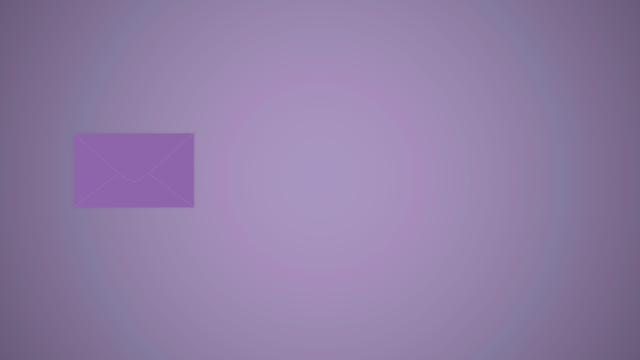
Reproduce this background procedurally as a Shadertoy shader.

```glsl
// A muted violet backdrop with a soft central glow, faint concentric tint bands
// and a flat envelope at the left. The glow is a Gaussian falloff per channel;
// the envelope is a box distance with folds drawn as thin dashed curves.

const vec3 GLOW_COLOR = vec3(0.658, 0.582, 0.752);
const vec3 GLOW_FALLOFF = vec3(0.450, 0.475, 0.440);
const vec2 GLOW_CENTER = vec2(0.0, 0.005);
const vec3 PINK_TINT = vec3(0.014, -0.012, 0.004);
const vec3 BLUE_TINT = vec3(-0.014, 0.008, 0.008);
const float BAND_COUNT = 19.0;
const float BAND_STRENGTH = 0.003;

const vec3 PAPER_COLOR = vec3(0.555, 0.396, 0.668);
const vec3 FOLD_COLOR = vec3(0.635, 0.475, 0.715);
const vec2 PAPER_CENTER = vec2(-0.5174, 0.0266);
const vec2 PAPER_HALF = vec2(0.168, 0.103);
const float FLAP_SLOPE = 0.905;
const float FLAP_ROUNDING = 0.020;
const float SEAM_SLOPE = 0.75;
const float FOLD_WIDTH = 0.0011;
const float DASH_FREQUENCY = 520.0;

float boxDistance(vec2 p, vec2 halfSize) {
    vec2 d = abs(p) - halfSize;
    return length(max(d, 0.0)) + min(max(d.x, d.y), 0.0);
}

float bump(float x, float center, float width) {
    float t = (x - center) / width;
    return exp(-t * t);
}

float stroke(float distanceToLine, float pixel) {
    return 1.0 - smoothstep(FOLD_WIDTH - pixel * 0.5, FOLD_WIDTH + pixel * 0.5, abs(distanceToLine));
}

vec3 background(vec2 p) {
    float r = length(p - GLOW_CENTER);
    vec3 color = GLOW_COLOR * exp(-GLOW_FALLOFF * r * r);
    // Broad hue shifts, then fine alternating rings
    color += PINK_TINT * bump(r, 0.28, 0.045);
    color += BLUE_TINT * bump(r, 0.68, 0.05);
    float ring = sin(r * BAND_COUNT * 6.2832);
    return color + BAND_STRENGTH * vec3(1.0, -1.0, 0.3) * ring * smoothstep(0.12, 0.25, r);
}

float foldMask(vec2 p, float pixel) {
    float x = abs(p.x);
    // Rounded flap hanging from the top corners
    float flapY = PAPER_HALF.y - FLAP_SLOPE * (PAPER_HALF.x - sqrt(x * x + FLAP_ROUNDING * FLAP_ROUNDING));
    float flap = stroke((p.y - flapY) / sqrt(1.0 + FLAP_SLOPE * FLAP_SLOPE), pixel);
    // Seams rising from the bottom corners until they meet the flap
    float seamY = -PAPER_HALF.y + SEAM_SLOPE * (PAPER_HALF.x - x);
    float seam = stroke((p.y - seamY) / sqrt(1.0 + SEAM_SLOPE * SEAM_SLOPE), pixel);
    seam *= 1.0 - smoothstep(-pixel, pixel, p.y - flapY);
    float dash = 0.7 + 0.3 * sin(x * DASH_FREQUENCY);
    return max(flap, seam) * dash;
}

void mainImage(out vec4 fragColor, in vec2 fragCoord) {
    vec2 p = (fragCoord - 0.5 * iResolution.xy) / iResolution.y;
    float pixel = 1.0 / iResolution.y;
    vec3 color = background(p);

    // Envelope with a slight contact shadow and a pale rim
    vec2 q = p - PAPER_CENTER;
    float d = boxDistance(q, PAPER_HALF);
    color *= 1.0 - 0.05 * exp(-max(d, 0.0) * 300.0);
    vec3 paper = mix(PAPER_COLOR, FOLD_COLOR, 0.6 * foldMask(q, pixel));
    paper = mix(paper, FOLD_COLOR, 0.25 * stroke(d + FOLD_WIDTH, pixel));
    color = mix(color, paper, 1.0 - smoothstep(-0.5 * pixel, 0.5 * pixel, d));

    fragColor = vec4(color, 1.0);
}
```
